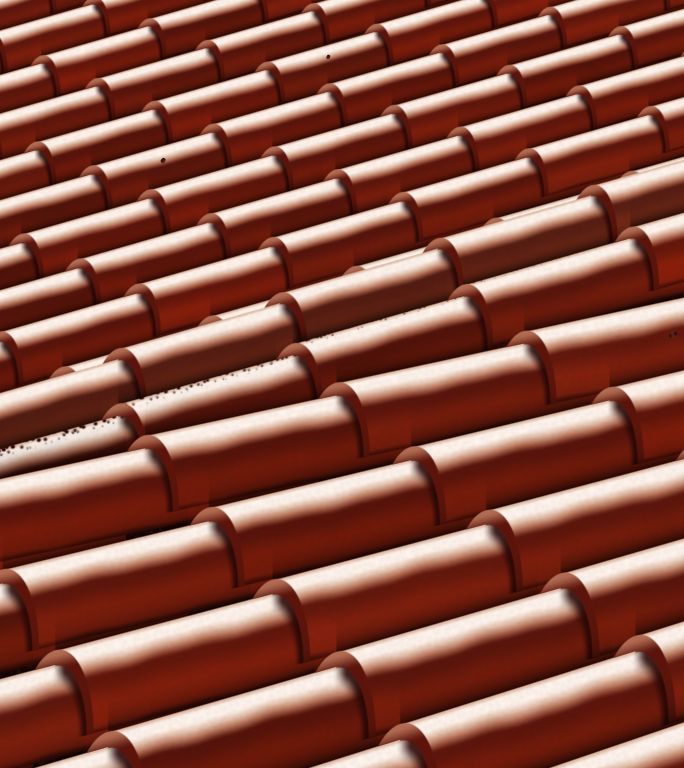
Give the GLSL for this texture, as a Shadertoy shader.

```glsl
// Sunlit clay roof: rows of overlapping barrel tiles climbing to the right.
// Rows are painted from back to front; each tile is a sheared half cylinder
// with an elliptical open end, shaded across its girth by a colour ramp.

#define TILE_H 0.42    // girth of a tile relative to its length
#define LIP_W 0.17     // width of the open end relative to its length
#define SAG 0.06       // tilt of a tile against its row
#define SHRINK 0.0026  // loss of tile length along a row
#define LAST_ROW 18
#define CREAM vec3(0.98, 0.94, 0.91)
#define SAND vec3(0.86, 0.71, 0.62)
#define CLAY vec3(0.69, 0.42, 0.32)
#define RED vec3(0.49, 0.11, 0.04)
#define SHADE vec3(0.36, 0.08, 0.04)
#define DARK vec3(0.16, 0.03, 0.02)

float hash(vec2 p) {
    p = fract(p * vec2(0.1031, 0.1137) + 0.37);
    p += dot(p, p.yx + 33.33);
    return fract((p.x + p.y) * p.x * 17.0);
}

// Cellular noise: distance to the nearest scattered point
float cellular(vec2 p) {
    vec2 cell = floor(p), f = p - cell;
    float nearest = 2.0;
    for (int y = -1; y <= 1; y++)
        for (int x = -1; x <= 1; x++) {
            vec2 o = vec2(x, y);
            vec2 jitter = vec2(hash(cell + o), hash(cell + o + 71.0));
            nearest = min(nearest, length(o + jitter - f));
        }
    return nearest;
}

// Row layout: start x, start y, tile length, slope
vec4 rowLayout(float j) {
    float k = j - 5.0;
    if (j < 5.0)                                   // near slope
        return vec4(0.521 - 0.083 * j, 0.056 + 0.094 * j, 0.309 - 0.0143 * j, 0.375 - 0.025 * j);
    if (j < 7.0)                                   // hip
        return vec4(0.154, 0.473 + 0.072 * k, 0.230 - 0.017 * k, 0.345);
    if (j < 8.0) return vec4(0.081, 0.521, 0.195, 0.345);
    k = j - 8.0;                                   // far slope
    return vec4(0.178 - 0.078 * k + 0.0014 * k * k, 0.629 + 0.0326 * k, 0.177 - 0.0042 * k, 0.347);
}

// Crown of the open end of tile n
vec2 lipCrown(vec4 row, float n) {
    float dx = n * (row.z - SHRINK * n);
    return row.xy + dx * vec2(1.0, row.w);
}

// Colour across the girth: 0 at the crown, 1 at the lower edge
vec3 surface(float u, vec3 shade, vec3 red) {
    vec3 c = mix(SAND, CREAM, smoothstep(0.0, 0.06, u));
    c = mix(c, SAND, smoothstep(0.13, 0.25, u));
    c = mix(c, CLAY, smoothstep(0.21, 0.32, u));
    c = mix(c, shade, smoothstep(0.28, 0.40, u));
    c = mix(c, red, smoothstep(0.42, 0.72, u));
    return mix(c, DARK, 0.6 * smoothstep(0.92, 1.0, u));
}

void drawTile(inout vec3 col, vec2 p, vec4 row, float j, float n, float crumb) {
    vec2 lip = lipCrown(row, n), prevLip = lipCrown(row, n - 1.0);
    float len = row.z - 2.0 * SHRINK * n, tilt = row.w - SAG;
    vec2 size = vec2(LIP_W, TILE_H) * len;
    float v = lip.y + tilt * (p.x - lip.x) - p.y;
    float prevV = prevLip.y + tilt * (p.x - prevLip.x) - p.y;
    float u = v / size.y, px = 1.0 / iResolution.y;

    // Masks: the open end is an ellipse of radius 1 in q
    vec2 q = vec2((p.x - lip.x) / size.x, 1.0 - u);
    float r = length(q), aa = px * length(q / size) / max(r, 0.01);
    float right = smoothstep(-px, px, p.x - lip.x);
    float bottom = smoothstep(-px, px, size.y - v);
    float outer = smoothstep(-aa, aa, r - 1.0);
    float body = smoothstep(-px, px, v) * bottom * right * outer;
    float face = smoothstep(0.84 - aa, 0.84 + aa, r) * (1.0 - smoothstep(0.0, 2.0 * aa, r - 1.0))
               * bottom * max(right, smoothstep(-px, px, -prevV));
    float under = smoothstep(0.58, 0.80, r) * (1.0 - outer) * bottom * smoothstep(-0.1, 0.3, q.x);

    // Contact shadow on the row behind, then shadow under the lip
    float contact = j == 6.0 ? 0.0 : 0.65 * right * exp(min(v, 0.0) / (0.045 * len));
    col *= 1.0 - contact * (1.0 - smoothstep(-px, px, v));
    col = mix(col, DARK, 0.9 * under);

    // Fired clay, browner on the hip, varying per tile
    float h = hash(vec2(n + 9.0, j + 3.0) * 7.3), h2 = hash(vec2(j + 5.0, n + 20.0) * 3.7);
    float tint = 0.9 + 0.2 * h, brown = j == 6.0 ? 0.7 : 0.15 * h2;
    vec3 shade = mix(SHADE, vec3(0.30, 0.12, 0.08), brown) * tint;
    vec3 red = mix(RED, vec3(0.40, 0.17, 0.10), brown) * tint;
    float waver = 0.012 * sin(p.x * 37.0 + h * 6.3) + 0.006 * sin(p.x * 91.0 + j);
    vec3 clay = surface(u + waver * smoothstep(0.08, 0.2, u), shade, red);
    clay *= 0.98 + 0.04 * crumb;

    // Chips on a few tiles, crumbling mortar along the hip
    vec2 spot = vec2((p.x - lip.x) / len, u * TILE_H) - vec2(0.45 + 0.4 * h, 0.08 + 0.12 * h);
    float chip = (1.0 - smoothstep(0.022, 0.034, length(spot) + 0.02 * crumb)) * step(0.85, h2);
    clay = mix(clay, mix(DARK, CLAY, 0.6 * crumb), chip);
    float fringe = j == 5.0 ? 1.0 - smoothstep(0.04, 0.16, u + 0.15 * crumb + 0.15 * p.x) : 0.0;
    clay = mix(clay, mix(DARK, SAND, smoothstep(0.15, 0.6, crumb)), fringe);

    col = mix(col, clay, body);
    col = mix(col, mix(CLAY, SHADE, smoothstep(0.02, 0.22, u)), face);
}

void mainImage(out vec4 fragColor, in vec2 fragCoord) {
    vec2 p = fragCoord / iResolution.y;
    float crumb = cellular(p * 130.0);
    vec3 col = mix(DARK, CLAY * 0.6, 0.4 * smoothstep(0.4, 0.8, crumb));
    for (int i = LAST_ROW; i >= -1; i--) {
        float j = float(i);
        vec4 row = rowLayout(j);
        float root = sqrt(max(row.z * row.z - 4.0 * SHRINK * (p.x - row.x), 0.0));
        float n = floor((row.z - root) / (2.0 * SHRINK) + 0.1);
        drawTile(col, p, row, j, n - 1.0, crumb);
        drawTile(col, p, row, j, n, crumb);
    }
    fragColor = vec4(col, 1.0);
}
```
